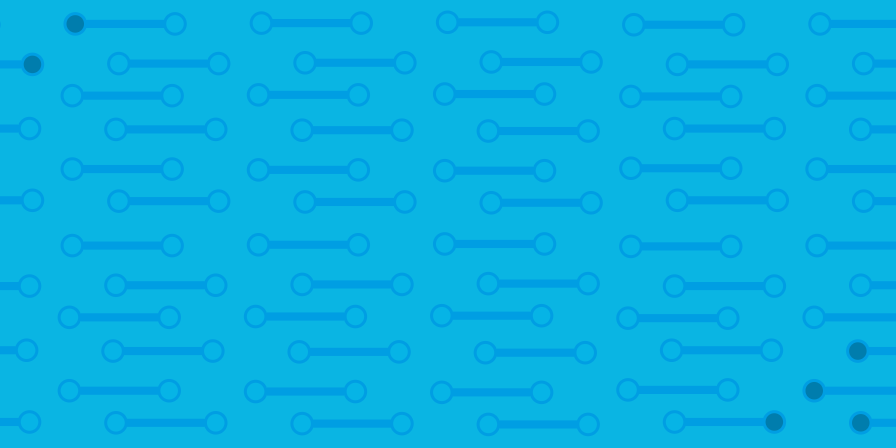
This pattern is drawn by a WebGL 1 fragment shader. Its source:

```glsl
precision highp float;
// Staggered rows of ring-ended bars on bright blue, with dark dots in two corners.

uniform vec2 u_resolution;

#define CANVAS vec2(768.0, 384.0)     // design units, y pointing down
#define PERIOD 159.6                  // spacing of links along a row
#define LINK_LENGTH 85.5              // distance between ring centres
#define BAR_HALF 3.5
#define RING_OUTER 10.1
#define RING_INNER 7.5
#define ROWS 12
#define CORNER_REACH vec2(80.0, 120.0) // dark dots: top left, bottom right
#define BACKGROUND vec3(0.04, 0.71, 0.89)
#define LINE_COLOR vec3(0.00, 0.62, 0.89)
#define RING_FILL vec3(0.025, 0.705, 0.90)
#define DOT_COLOR vec3(0.00, 0.49, 0.68)

// Smooth coverage of a shape from its signed distance.
float coverage(float dist, float pixel) {
  return clamp(0.5 - dist / pixel, 0.0, 1.0);
}

// Left ring centre of the first link in a row.
vec2 rowStart(float row) {
  float triple = floor(row / 3.0);
  float member = mod(row, 3.0);
  float block = floor(row / 6.0);
  float nudge = step(0.0, cos(row * 1.0472)) - block;
  float x = 62.0 + 37.4 * mod(row, 2.0) + 2.5 * nudge;
  float y = 20.7 + 90.0 * mod(triple, 2.0) + 190.0 * block;
  y += 34.0 * min(member, 1.0) + 27.5 * max(member - 1.0, 0.0);
  return vec2(x, y);
}

// Slight vertical drift over four columns, mirrored in alternate triples.
float columnDrift(float column, float row) {
  float side = 1.0 - 2.0 * mod(floor(row / 3.0), 2.0);
  return -side * (0.7 * mod(column + 1.0, 4.0) - 0.5);
}

// 1.0 when a ring centre lies near the top left or bottom right corner.
float isDark(vec2 center) {
  float topLeft = step(length(center), CORNER_REACH.x);
  float bottomRight = step(distance(center, CANVAS), CORNER_REACH.y);
  return max(topLeft, bottomRight);
}

void main() {
  vec2 p = gl_FragCoord.xy / u_resolution * CANVAS;
  p.y = CANVAS.y - p.y;
  float pixel = CANVAS.y / u_resolution.y;
  vec3 color = BACKGROUND;

  for (int i = 0; i < ROWS; i++) {
    float row = float(i);
    vec2 start = rowStart(row);

    // Nearest link in this row
    float column = floor((p.x - start.x - 0.5 * LINK_LENGTH) / PERIOD + 0.5);
    vec2 left = start + vec2(column * PERIOD, columnDrift(column, row));
    vec2 right = left + vec2(LINK_LENGTH, 0.0);

    // Nearest ring of that link
    vec2 center = p.x < left.x + 0.5 * LINK_LENGTH ? left : right;
    float ringDist = distance(p, center);

    // Bar and ring outline, then ring interior
    vec2 fromMiddle = abs(p - 0.5 * (left + right));
    float bar = max(fromMiddle.x - 0.5 * LINK_LENGTH, fromMiddle.y - BAR_HALF);
    float outline = min(bar, ringDist - RING_OUTER);
    color = mix(color, LINE_COLOR, coverage(outline, pixel));
    vec3 inside = mix(RING_FILL, DOT_COLOR, isDark(center));
    color = mix(color, inside, coverage(ringDist - RING_INNER, pixel));
  }

  gl_FragColor = vec4(color, 1.0);
}
```
